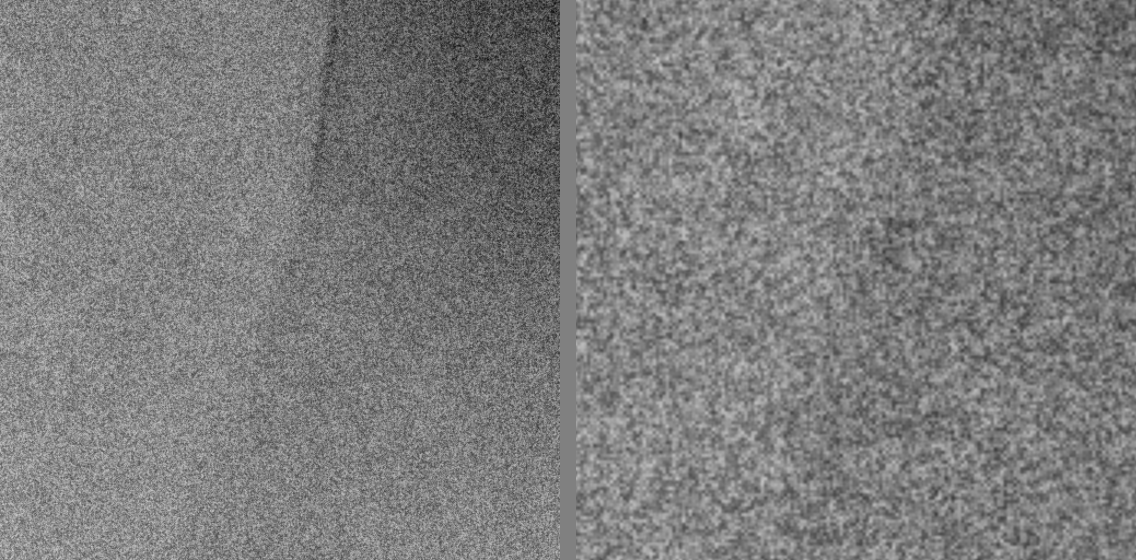
Left: the whole. Right: its middle third, enlarged.
This texture is drawn by a three.js fragment shader. Its source:

```glsl
varying vec2 vUv;

float hash(vec2 p) {
  vec3 q = fract(vec3(p.xyx) * 0.1031);
  q += dot(q, q.yzx + 33.33);
  return fract((q.x + q.y) * q.z);
}

float valueNoise(vec2 p) {
  vec2 cell = floor(p);
  vec2 f = fract(p);
  f = f * f * (3.0 - 2.0 * f);
  float low = mix(hash(cell), hash(cell + vec2(1.0, 0.0)), f.x);
  float high = mix(hash(cell + vec2(0.0, 1.0)), hash(cell + 1.0), f.x);
  return mix(low, high, f.y);
}

// Signed noise around zero
float grain(vec2 p) {
  return valueNoise(p) - 0.5;
}

// Broad light and shade on both sides of a slanting fold
float shading(vec2 uv, float side) {
  float drop = 1.0 - uv.y;
  float left = 0.495 + 0.055 * drop + 0.03 * exp(-uv.x * 7.0);
  float right = 0.435 + 0.085 * drop;
  float corner = 1.0 - smoothstep(0.0, 0.75, length((uv - 1.0) * vec2(1.3, 0.8)));
  float width = mix(0.07, 0.012, smoothstep(0.25, 0.7, uv.y));
  return mix(left, right, smoothstep(-width, width, side)) - 0.15 * corner;
}

// Patchy dark line along the fold, fading downwards
float foldLine(vec2 uv, float side) {
  float ragged = side - 0.008 + 0.012 * grain(uv * vec2(30.0, 45.0));
  float core = exp(-pow(ragged / 0.007, 2.0));
  float halo = exp(-pow((side - 0.02) / 0.03, 2.0));
  float patches = smoothstep(0.25, 0.75, valueNoise(uv * vec2(35.0, 22.0) + 7.0));
  float strength = mix(0.3, 1.0, smoothstep(0.35, 0.65, uv.y));
  return (0.085 * core * patches + 0.018 * halo) * strength;
}

// Faint broken arcs scattered over the sheet
float arcs(vec2 uv) {
  float sum = 0.0;
  for (int i = 0; i < 26; i++) {
    float id = float(i) + 1.0;
    vec2 centre = vec2(hash(vec2(id, 3.0)), hash(vec2(id, 17.0)));
    vec2 d = uv - centre;
    float radius = mix(0.028, 0.06, hash(vec2(id, 29.0)));
    float wobble = 0.006 * grain(uv * 40.0 + id);
    float line = exp(-pow((length(d) - radius + wobble) / 0.0017, 2.0));
    float turn = 6.283 * hash(vec2(id, 41.0));
    float open = smoothstep(-0.2, 0.7, dot(normalize(d + 0.00001), vec2(cos(turn), sin(turn))));
    sum += line * open * mix(0.4, 1.0, hash(vec2(id, 53.0)));
  }
  return min(sum, 1.0) * valueNoise(uv * 60.0);
}

void main() {
  vec2 uv = vUv;
  float fold = 0.585 - 0.27 * pow(max(1.0 - uv.y, 0.0), 1.7);
  float side = uv.x - fold + 0.012 * grain(uv * 14.0);

  float grey = shading(uv, side) - foldLine(uv, side) - 0.1 * arcs(uv);

  // Soft mottling and sparse dark specks
  grey += 0.03 * grain(uv * 12.0 + 5.0) + 0.05 * grain(uv * 95.0);
  grey -= 0.07 * smoothstep(0.9, 0.98, valueNoise(uv * 75.0 + 31.0));

  // Fine grain over slightly coarser grain
  vec2 tilted = mat2(0.8, 0.6, -0.6, 0.8) * uv;
  grey += 0.225 * grain(uv * 512.0 - 0.5 + 64.0);
  grey += 0.24 * grain(tilted * 290.0 + 400.0);

  gl_FragColor = vec4(vec3(clamp(grey, 0.0, 1.0)), 1.0);
}
```
